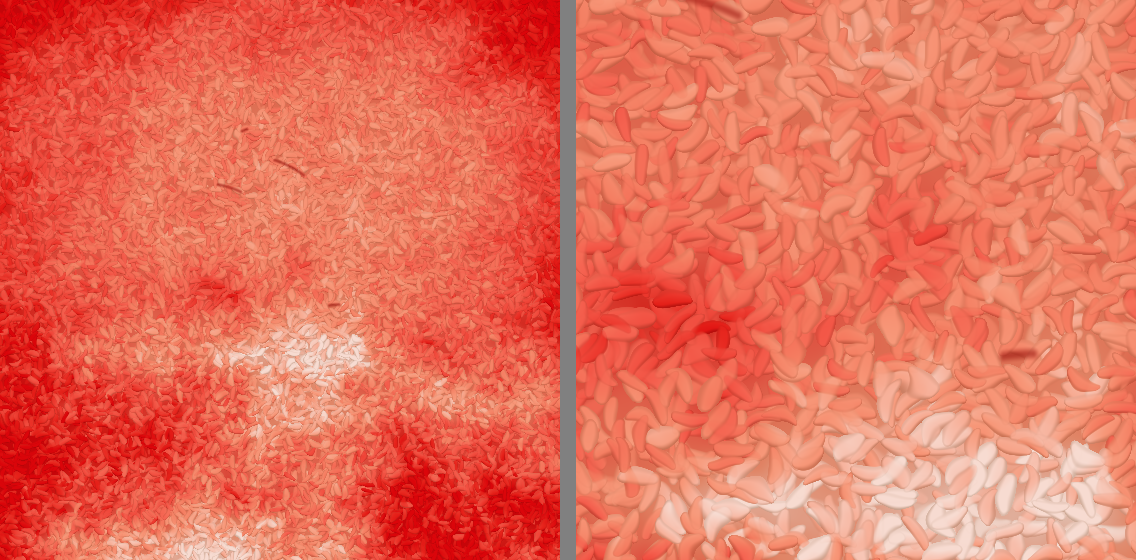
Left, the full canvas; right, a detail of the centre.
Reproduce this texture procedurally as a WebGL 2 fragment shader.

```glsl
#version 300 es
precision highp float;

uniform vec2 u_resolution;
out vec4 fragColor;

const float CELLS = 64.0;          // fibre cells across the canvas
const int FIBRES_PER_CELL = 3;
const float HALF_LENGTH = 0.66;    // fibre sizes in cells
const float HALF_WIDTH = 0.37;
const float OVERLAP_SHARPNESS = 10.0;
const float FIBRE_CONTRAST = 2.9;
const float BLOTCH_CONTRAST = 4.0;
const float MOTTLE_CONTRAST = 1.9;
const int SCRATCHES = 4;
const vec3 CREVICE_TINT = vec3(0.82, 0.76, 0.70);
const vec3 SCRATCH_COLOR = vec3(0.62, 0.10, 0.07);
const vec3 RAMP[8] = vec3[8](
    vec3(0.85, 0.02, 0.04), vec3(0.89, 0.13, 0.10),
    vec3(0.93, 0.27, 0.22), vec3(0.95, 0.38, 0.31),
    vec3(0.95, 0.49, 0.38), vec3(0.96, 0.59, 0.47),
    vec3(0.96, 0.71, 0.63), vec3(0.96, 0.85, 0.81));

vec3 hash3(vec3 p) {
    p = fract(p * vec3(0.1031, 0.1030, 0.0973));
    p += dot(p, p.yxz + 33.33);
    return fract((p.xxy + p.yxx) * p.zyx);
}

float noise(vec2 p) {
    vec2 i = floor(p), f = fract(p);
    f = f * f * (3.0 - 2.0 * f);
    float a = hash3(vec3(i, 7.0)).x;
    float b = hash3(vec3(i + vec2(1, 0), 7.0)).x;
    float c = hash3(vec3(i + vec2(0, 1), 7.0)).x;
    float d = hash3(vec3(i + vec2(1, 1), 7.0)).x;
    return mix(mix(a, b, f.x), mix(c, d, f.x), f.y);
}

float fbm(vec2 p) {
    float sum = 0.0, amp = 0.5;
    for (int i = 0; i < 4; i++) {
        sum += amp * noise(p);
        p = mat2(1.6, 1.2, -1.2, 1.6) * p + 19.7;
        amp *= 0.5;
    }
    return sum / 0.9375;
}

float blob(vec2 p, vec2 center, vec2 radius) {
    vec2 d = (p - center) / radius;
    return exp(-dot(d, d));
}

// Broad stains: 0 is deep red, 5 is pale pink
float stainTone(vec2 p) {
    float lower = 1.0 - smoothstep(0.3, 0.5, p.y);
    vec2 q = p + 0.06 * (vec2(fbm(p * 11.0), fbm(p * 11.0 + 40.0)) - 0.5);
    float tone = 3.2 - 3.9 * smoothstep(0.12, 0.74, distance(q, vec2(0.53, 0.64)));
    tone -= 0.9 * smoothstep(0.78, 1.0, q.y);
    tone += (fbm(p * 5.5 + 3.0) - 0.5) * BLOTCH_CONTRAST * (0.5 + 0.7 * lower);
    tone += (fbm(p * 19.0 + 60.0) - 0.5) * MOTTLE_CONTRAST * (0.7 + 1.1 * lower);

    // Worn horizontal band, lower right and centre panels
    float bandY = 0.375 - 0.085 * smoothstep(0.52, 0.8, q.x);
    float bandFade = smoothstep(0.05, 0.2, q.x) * (0.4 + 0.9 * noise(p * 14.0));
    tone += 1.5 * bandFade * exp(-pow((q.y - bandY) / 0.035, 2.0));
    tone += 2.3 * smoothstep(0.435, 0.455, p.x) * blob(q, vec2(0.53, 0.22), vec2(0.13, 0.17));
    tone += 1.9 * blob(q, vec2(0.88, 0.24), vec2(0.2, 0.11));

    // Red patches and the bleached lower edge
    tone -= 1.5 * blob(q, vec2(0.40, 0.48), vec2(0.1, 0.04));
    tone -= 1.3 * blob(q, vec2(0.55, 0.53), vec2(0.05, 0.08));
    float bleach = smoothstep(-0.1, 0.2, q.x) * (1.0 - smoothstep(0.56, 0.72, q.x));
    tone += 5.6 * bleach * exp(-pow(max(q.y, 0.0) / 0.115, 2.0));
    return tone;
}

// Returns fibre tone offset and openness of the surface (0 in crevices)
vec2 fibreLayer(vec2 p) {
    p += 0.006 * (vec2(noise(p * 70.0), noise(p * 70.0 + 31.0)) - 0.5);
    vec2 g = p * CELLS, home = floor(g);
    float weightSum = 1.0;
    vec2 sum = vec2(-0.4, 0.5);
    for (int y = -1; y <= 1; y++)
    for (int x = -1; x <= 1; x++)
    for (int k = 0; k < FIBRES_PER_CELL; k++) {
        vec2 cell = home + vec2(x, y);
        vec3 place = hash3(vec3(cell, float(k) + 11.0));
        vec3 look = hash3(vec3(cell, float(k) + 53.0));
        vec2 center = cell + place.xy;
        float angle = 7.0 * noise(center * 0.22) + 2.4 * (place.z - 0.5);
        vec2 axis = vec2(cos(angle), sin(angle));
        vec2 d = g - center;
        vec2 l = vec2(dot(d, axis), dot(d, vec2(-axis.y, axis.x)));
        l.y += (look.x - 0.5) * (l.x * l.x - 0.12);
        float along = min(abs(l.x) / HALF_LENGTH, 1.0);
        float halfWidth = HALF_WIDTH * mix(0.65, 1.0, look.y) * (1.0 - 0.5 * along * along);
        float edge = length(vec2(max(abs(l.x) - HALF_LENGTH * 0.85, 0.0), l.y)) / halfWidth;
        float cover = 1.0 - smoothstep(0.6, 1.1, edge);
        float weight = cover * exp(OVERLAP_SHARPNESS * (look.z - 0.15 * edge * edge));
        float side = clamp(l.y / halfWidth, -1.0, 1.0) * axis.x;
        float open = 1.0 - smoothstep(0.4, 1.05, edge) * (0.65 - 0.35 * side);
        float tone = FIBRE_CONTRAST * (place.z * 0.4 + look.y * 0.6 - 0.5) + 0.4 * side;
        sum += weight * vec2(tone, open);
        weightSum += weight;
    }
    return sum / weightSum;
}

// Sparse short, curved, dark marks
float scratchMask(vec2 p) {
    float mask = 0.0;
    for (int i = 0; i < SCRATCHES; i++) {
        vec3 h = hash3(vec3(float(i) * 3.7, 5.0, 91.0));
        vec2 d = p - mix(vec2(0.1, 0.12), vec2(0.75, 0.8), h.xy);
        float angle = 0.5 - h.z, len = mix(0.004, 0.03, h.z * h.z);
        d = mat2(cos(angle), -sin(angle), sin(angle), cos(angle)) * d;
        d.y += 3.0 * d.x * d.x;
        float dist = length(vec2(max(abs(d.x) - len, 0.0), d.y));
        mask = max(mask, 1.0 - smoothstep(0.0, 0.005, dist));
    }
    return mask;
}

vec3 rampColor(float tone) {
    vec3 color = RAMP[0];
    for (int i = 1; i < 8; i++)
        color = mix(color, RAMP[i], clamp(tone - float(i) + 2.0, 0.0, 1.0));
    return color;
}

void main() {
    vec2 p = gl_FragCoord.xy / u_resolution;
    vec2 fibre = fibreLayer(p);
    float contrast = mix(1.25, 0.8, smoothstep(0.25, 0.6, p.y));
    vec3 color = rampColor(stainTone(p) + fibre.x * contrast);
    color *= mix(CREVICE_TINT, vec3(1.01), clamp(fibre.y, 0.0, 1.0));
    color = mix(color, SCRATCH_COLOR, 0.6 * scratchMask(p));
    fragColor = vec4(color, 1.0);
}
```
